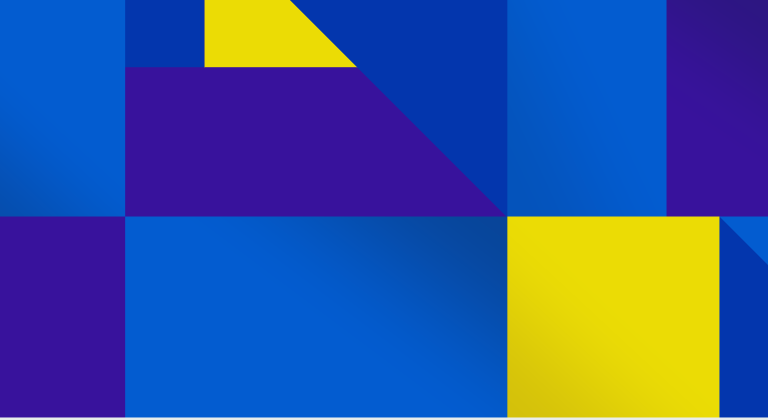
Write a Shadertoy shader that draws this background.

```glsl
// Flat geometric panels in blue, purple and yellow, cut by 45 degree diagonals.
// Each panel is an antialiased box or half-plane mask, painted back to front,
// with a soft directional ramp shading it from lit to shadowed colour.

// Layout, in units of the canvas height (origin at the lower left)
const float ASPECT = 1.8286;
const float X_LEFT = 0.298;         // end of the left column
const float X_NOTCH = 0.487;        // left side of the small yellow piece
const float X_MID = 1.208;          // end of the wide centre column
const float X_RIGHT = 1.587;        // upper blue to purple
const float X_LOW_RIGHT = 1.713;    // lower yellow to blue
const float Y_MID = 0.4845;         // split between the rows
const float Y_NOTCH = 0.840;        // base of the small yellow piece
const float Y_STRIP = 0.006;        // top of the pale strip
const float DIAGONAL = 1.690;       // x + y along the long diagonal
const float DIAGONAL_RIGHT = 2.1975;
const float FAR = 3.0;              // beyond every canvas edge

// Colours
const vec3 BLUE = vec3(0.010, 0.360, 0.815);
const vec3 BLUE_SHADE = vec3(0.030, 0.270, 0.600);
const vec3 NAVY = vec3(0.010, 0.212, 0.680);
const vec3 PURPLE = vec3(0.218, 0.072, 0.610);
const vec3 PURPLE_SHADE = vec3(0.175, 0.085, 0.510);
const vec3 YELLOW = vec3(0.920, 0.862, 0.020);
const vec3 YELLOW_SHADE = vec3(0.830, 0.755, 0.040);
const vec3 PALE = vec3(0.910, 0.930, 0.920);

float pixel;    // size of one pixel in layout units

// Coverage of a signed distance, negative inside
float coverage(float d) {
    return clamp(0.5 - d / pixel, 0.0, 1.0);
}

// Coverage of the box between two corners
float box(vec2 p, vec2 lo, vec2 hi) {
    vec2 d = max(lo - p, p - hi);
    return coverage(max(d.x, d.y));
}

// Coverage of the side above the line x + y = c
float aboveDiagonal(vec2 p, float c) {
    return coverage((c - p.x - p.y) * 0.7071);
}

// Smooth ramp from 0 at a to 1 at b
float ramp(vec2 p, vec2 a, vec2 b) {
    vec2 axis = b - a;
    return smoothstep(0.0, 1.0, dot(p - a, axis) / dot(axis, axis));
}

vec3 upperRow(vec2 p) {
    // Left column, shadowed toward its lower left corner
    float shade = ramp(p, vec2(0.17, 0.70), vec2(-0.06, 0.45));
    vec3 color = mix(BLUE, BLUE_SHADE, 0.7 * shade);

    // Centre: purple trapezoid, navy corner pieces, yellow notch
    vec3 centre = mix(PURPLE, NAVY, box(p, vec2(-FAR, Y_NOTCH), vec2(X_NOTCH, FAR)));
    centre = mix(centre, YELLOW, box(p, vec2(X_NOTCH, Y_NOTCH), vec2(FAR)));
    centre = mix(centre, NAVY, aboveDiagonal(p, DIAGONAL));
    color = mix(color, centre, coverage(X_LEFT - p.x));

    // Right blue column, dimmer on its left
    shade = ramp(p, vec2(1.50, 0.72), vec2(1.20, 0.58));
    color = mix(color, mix(BLUE, BLUE_SHADE, 0.38 * shade), coverage(X_MID - p.x));

    // Purple end, darker toward the upper right
    shade = ramp(p, vec2(1.64, 0.72), vec2(1.83, 1.0));
    return mix(color, mix(PURPLE, PURPLE_SHADE, shade), coverage(X_RIGHT - p.x));
}

vec3 lowerRow(vec2 p) {
    // Wide blue panel, shadowed toward its upper right corner
    float shade = ramp(p, vec2(0.92, 0.10), vec2(X_MID, Y_MID));
    vec3 color = mix(PURPLE, mix(BLUE, BLUE_SHADE, shade), coverage(X_LEFT - p.x));

    // Yellow block, shadowed toward its lower left corner
    shade = ramp(p, vec2(1.46, 0.28), vec2(1.20, 0.0));
    color = mix(color, mix(YELLOW, YELLOW_SHADE, shade), coverage(X_MID - p.x));

    // Navy end with a bright corner
    vec3 end = mix(NAVY, BLUE, aboveDiagonal(p, DIAGONAL_RIGHT));
    return mix(color, end, coverage(X_LOW_RIGHT - p.x));
}

void mainImage(out vec4 fragColor, in vec2 fragCoord) {
    vec2 p = fragCoord / iResolution.xy * vec2(ASPECT, 1.0);
    pixel = 1.0 / iResolution.y;

    vec3 color = mix(lowerRow(p), upperRow(p), coverage(Y_MID - p.y));
    color = mix(color, PALE, coverage(p.y - Y_STRIP));
    fragColor = vec4(color, 1.0);
}
```
